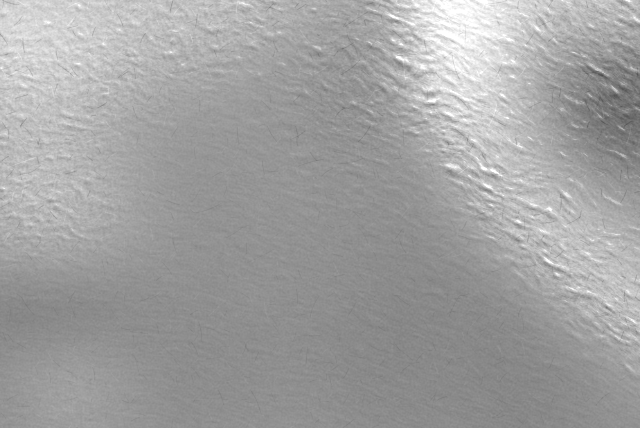
This texture is drawn by a Shadertoy shader. Its source:

```glsl
// Brushed, slightly crumpled silver foil: broad soft reflections over grey metal.
// A stretched, creased noise relief bends the reflections and adds ripples and glints;
// faint streaks, hairline scratches and grain finish the surface.

vec2 hash2(vec2 p) {
    vec3 h = fract(p.xyx * vec3(0.1031, 0.1030, 0.0973));
    h += dot(h, h.yzx + 33.33);
    return fract((h.xx + h.yz) * h.zy);
}

float corner(vec2 cell, vec2 f, vec2 o) {
    return dot(hash2(cell + o) * 2.0 - 1.0, f - o);
}

// Gradient noise, roughly -0.7 to 0.7
float noise(vec2 p) {
    vec2 c = floor(p), f = fract(p);
    vec2 w = f * f * f * (f * (f * 6.0 - 15.0) + 10.0);
    return mix(mix(corner(c, f, vec2(0, 0)), corner(c, f, vec2(1, 0)), w.x),
               mix(corner(c, f, vec2(0, 1)), corner(c, f, vec2(1, 1)), w.x), w.y);
}

// Fractal height, with creases where the noise changes sign
float relief(vec2 p) {
    float sum = 0.0, amp = 0.5;
    for (int i = 0; i < 4; i++) {
        float n = noise(p);
        sum += amp * (0.75 * n - 0.6 * abs(n));
        p = mat2(1.75, 0.6, -0.8, 1.75) * p + 17.3;
        amp *= 0.62;
    }
    return sum;
}

float glow(vec2 p, vec2 center, vec2 size) {
    vec2 d = (p - center) / size;
    return exp(-dot(d, d));
}

// Signed distance from the middle of the bright band, top to right edge
float bandOffset(vec2 p) {
    float drop = 0.9 - p.y;
    float across = p.x - 1.07 - 1.15 * drop * abs(drop);
    return across / sqrt(1.0 + 5.3 * drop * drop);
}

// Smooth reflected light, before the relief disturbs it
float sheen(vec2 p) {
    float s = 0.566 + 0.04 * noise(p * 2.6 + 5.0);
    s += 0.25 * glow(p, vec2(0.05, 0.91), vec2(0.33, 0.27));
    s += 0.13 * glow(p, vec2(0.10, 0.53), vec2(0.24, 0.16));
    s += 0.14 * glow(p, vec2(0.54, 1.04), vec2(0.34, 0.19));
    s += 0.06 * glow(p, vec2(0.16, 0.09), vec2(0.15, 0.12));
    s -= 0.04 * glow(p, vec2(0.10, 0.28), vec2(0.24, 0.09));
    s -= 0.05 * glow(p, vec2(1.18, 0.18), vec2(0.27, 0.25));
    float across = bandOffset(p);
    float band = exp(-pow(across / mix(0.135, 0.17, step(0.0, across)), 2.0));
    s += band * mix(0.20, 0.36, smoothstep(0.55, 0.95, p.y));

    // Dark hollow and pale corner at the right
    s -= 0.13 * glow(p, vec2(1.47, 0.73), vec2(0.16, 0.14));
    s += 0.19 * glow(p, vec2(1.40, 1.02), vec2(0.28, 0.14));
    return s;
}

// Signed hairlines, one short bent stroke per cell
float scratches(vec2 p) {
    float sum = 0.0;
    for (int i = 0; i < 5; i++) {
        float layer = float(i), scale = 9.0 + 4.0 * layer;
        vec2 q = p * scale + layer * vec2(7.3, 3.7);
        vec2 cell = floor(q), r = hash2(cell + layer * 31.0), k = hash2(cell + 71.0);
        vec2 f = fract(q) - 0.5 - (k - 0.5) * 0.25;
        float a = r.x * 3.14;
        f = mat2(cos(a), -sin(a), sin(a), cos(a)) * f;
        f.y += (k.x - 0.5) * f.x * f.x;
        f.x = max(abs(f.x) - 0.05 - 0.25 * k.y, 0.0);
        float width = max(0.0015, 1.0 / iResolution.y);
        sum += (r.y - 0.6) * smoothstep(width, 0.0, length(f) / scale);
    }
    return sum;
}

void mainImage(out vec4 fragColor, in vec2 fragCoord) {
    vec2 p = fragCoord / iResolution.y;
    p.x += 0.75 - 0.5 * iResolution.x / iResolution.y;

    // Grain direction steepens toward the right and wanders a little
    vec2 flow = vec2(p.x, p.y + 0.1 * p.x + 0.14 * p.x * p.x);
    flow.y += 0.03 * noise(p * 6.0) + 0.008 * noise(p * 19.0);

    // Slopes of the long ripples and of the fine undirected crumple
    vec2 q = flow * vec2(20.0, 46.0);
    float ripple = 2.7 * (relief(q + vec2(0.0, 0.2)) - relief(q - vec2(0.0, 0.2)));
    vec2 c = vec2(flow.x, flow.y) * vec2(44.0, 58.0) + 40.0;
    float crumple = 2.4 * (relief(c + vec2(0.1, 0.2)) - relief(c - vec2(0.1, 0.2)));

    // Relief shows most in the lit areas, beside the band and around the hollow
    float rough = smoothstep(0.58, 0.74, sheen(p));
    rough = max(rough, 0.9 * glow(p, vec2(1.42, 0.74), vec2(0.3, 0.3)));
    rough = max(rough, 0.75 * glow(p, vec2(0.88, 0.86), vec2(0.22, 0.22)));
    float right = smoothstep(0.3, 0.85, p.x);
    float slope = mix(0.4, 1.0, right) * ripple + mix(0.6, 0.4, right) * crumple;

    float grey = sheen(p + slope * vec2(0.02, 0.045) * (0.3 + 0.7 * rough));
    grey += slope * (0.012 + 0.115 * rough);
    grey += 0.18 * rough * smoothstep(0.4, 1.2, slope);

    // Fine streaks, scratches and grain
    grey += 0.026 * noise(flow * vec2(11.0, 120.0));
    grey += 0.026 * noise(flow * vec2(55.0, 140.0) + 9.0);
    grey += scratches(p) * (0.06 + 0.12 * rough);
    grey += (0.04 + 0.03 * rough) * noise(p * 190.0);

    fragColor = vec4(vec3(clamp(grey, 0.0, 1.0)), 1.0);
}
```
